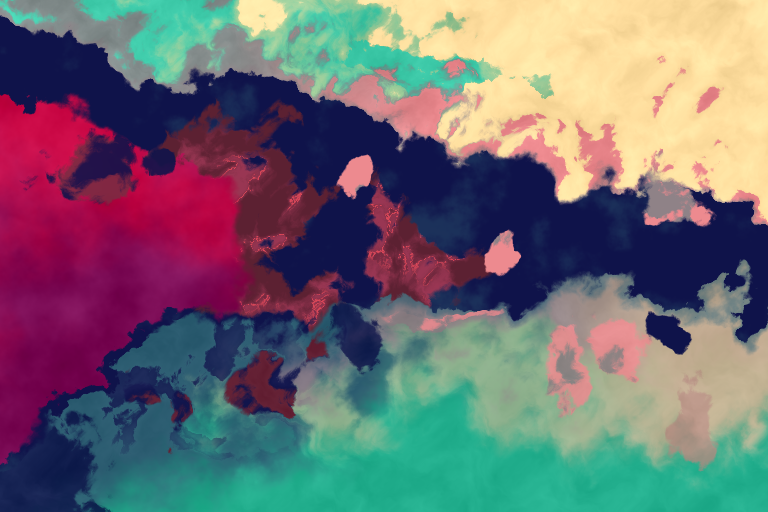
Give the GLSL for this background, as a Shadertoy shader.

```glsl
#define WARP 0.14
#define DETAIL 0.08
#define RAGGED 0.14
#define NAVY vec3(0.06, 0.075, 0.29)
#define TEAL vec3(0.14, 0.69, 0.56)
#define CREAM vec3(1.0, 0.87, 0.62)
#define PINK vec3(0.93, 0.54, 0.56)
#define CRIMSON vec3(0.80, 0.04, 0.28)
#define PLUM vec3(0.48, 0.04, 0.33)
#define BRICK vec3(0.48, 0.17, 0.26)
#define MAUVE vec3(0.56, 0.51, 0.53)
#define SLATE vec3(0.18, 0.37, 0.45)

// Noise fields from broad to fine
float cloud, grain, speck;

float hash(vec2 p) {
    p = fract(p * vec2(0.1031, 0.1173));
    p += dot(p, p.yx + 33.33);
    return fract((p.x + p.y) * p.x * 17.31);
}

float noise(vec2 p) {
    vec2 i = floor(p), f = fract(p);
    f = f * f * (3.0 - 2.0 * f);
    return mix(mix(hash(i), hash(i + vec2(1, 0)), f.x),
               mix(hash(i + vec2(0, 1)), hash(i + vec2(1, 1)), f.x), f.y);
}

float fbm(vec2 p) {
    float sum = 0.0, amp = 0.5;
    for (int i = 0; i < 6; i++) {
        sum += amp * noise(p);
        p = mat2(1.6, 1.2, -1.2, 1.6) * p + 17.7;
        amp *= 0.5;
    }
    return sum;
}

float bump(float x, float center, float width) {
    float d = (x - center) / width;
    return exp(-d * d);
}

// Island with a ragged shore
float blob(vec2 p, float x, float y, float w, float h) {
    float d = length((p - vec2(x, y)) / vec2(w, h)) + 1.6 * (speck - 0.5);
    return 1.0 - smoothstep(0.9, 1.15, d);
}

float above(float d) {
    float soft = mix(0.003, 0.016, smoothstep(0.4, 0.6, cloud));
    return smoothstep(-soft, soft, d);
}

// Outlines of the dark band
float bandTop(float x) {
    return 0.94 - 0.24 * x - 0.06 * bump(x, 0.25, 0.06) - 0.03 * bump(x, 0.68, 0.15)
         - 0.06 * bump(x, 1.07, 0.06) + 0.07 * bump(x, 1.32, 0.11) - 0.04 * bump(x, 1.52, 0.06);
}

float bandBottom(float x) {
    return 0.44 - 0.40 * exp(-4.0 * max(x, 0.0)) - 0.05 * bump(x, 0.62, 0.13)
         - 0.09 * bump(x, 1.0, 0.06) - 0.08 * bump(x, 1.47, 0.03);
}

vec3 skyColor(vec2 p, float height) {
    float light = p.x - 0.62 + 0.9 * (p.y - 0.8) + cloud + 0.6 * grain + 0.8 * speck - 1.2;
    light -= 0.38 * blob(p, 0.93, 0.86, 0.24, 0.025);
    vec3 col = mix(TEAL + 0.1, vec3(0.60, 0.78, 0.58), smoothstep(-0.25, 0.04, light));
    col = mix(col, CREAM, smoothstep(0.03, 0.12, light));
    // Dusky haze and warm rim along the band
    float depth = height + 0.25 * (grain - 0.5) + 0.3 * (speck - 0.5);
    float haze = 1.0 - smoothstep(0.04, 0.10, depth);
    col = mix(col, MAUVE, 0.85 * haze * (1.0 - smoothstep(0.8, 1.1, p.x)));
    float rim = 1.0 - smoothstep(0.035, 0.06, depth);
    col = mix(col, PINK, rim * smoothstep(0.35, 0.85, p.x));
    col = mix(col, MAUVE, 0.7 * (1.0 - smoothstep(0.0, 0.02, height)));
    return col + 0.2 * (speck - 0.5);
}

vec3 groundColor(vec2 p, float depth) {
    float level = p.y + 0.25 * cloud + 0.15 * grain + 0.15 * speck - 0.275;
    vec3 col = mix(TEAL, vec3(0.56, 0.70, 0.56), smoothstep(0.10, 0.25, level));
    col = mix(col, MAUVE, smoothstep(0.25, 0.34, level));
    float sand = smoothstep(1.0, 1.35, p.x) * smoothstep(0.04, 0.2, level);
    col = mix(col, vec3(0.79, 0.69, 0.57), 0.85 * sand);
    float shade = 1.0 - smoothstep(0.3, 0.75, p.x - 0.5 * level + grain + 0.5 * speck - 0.75);
    col = mix(col, SLATE, shade * smoothstep(-0.05, 0.2, level + 0.2 - 0.35 * p.x));
    col = mix(col, SLATE, 0.6 * (1.0 - smoothstep(0.0, 0.04, depth)));
    // Dark drifts towards the left
    float left = 1.0 - smoothstep(0.4, 0.7, p.x);
    float drift = smoothstep(0.53, 0.6, speck) * left * smoothstep(0.04, 0.2, p.y);
    drift = max(drift, max(blob(p, 0.02, 0.04, 0.15, 0.13), blob(p, 0.68, 0.34, 0.05, 0.04)));
    col = mix(col, NAVY, 0.8 * drift);
    // Rosy islands, a streak and wine islands
    float rose = blob(p, 1.09, 0.28, 0.035, 0.06) + blob(p, 1.21, 0.31, 0.06, 0.05);
    rose += blob(p, 0.87, 0.365, 0.09, 0.014);
    col = mix(col, mix(MAUVE, PINK, smoothstep(0.36, 0.5, speck + 0.05)), 0.85 * rose);
    col = mix(col, vec3(0.72, 0.56, 0.52), 0.8 * blob(p, 1.34, 0.17, 0.045, 0.09));
    float wine = blob(p, 0.55, 0.25, 0.07, 0.08) + blob(p, 0.33, 0.17, 0.03, 0.05);
    wine += blob(p, 0.25, 0.23, 0.035, 0.035);
    col = mix(col, mix(BRICK * 0.85, NAVY, smoothstep(0.4, 0.55, speck)), wine);
    return col + 0.12 * (speck - 0.5);
}

void mainImage(out vec4 fragColor, in vec2 fragCoord) {
    vec2 uv = fragCoord / iResolution.y;
    cloud = fbm(uv * 5.0 + 3.1);
    grain = fbm(uv * 12.0 + 5.3);
    speck = fbm(uv * 21.0 + 2.0 * grain);
    vec2 p = uv + WARP * (vec2(fbm(uv * 6.0 + 21.0), fbm(uv * 6.0 + 47.0)) - 0.5);
    p += DETAIL * (vec2(grain, fbm(uv * 17.0 + 61.0)) - 0.5);
    float ragged = RAGGED * (0.4 * grain + 0.6 * speck - 0.5);
    float top = p.y - bandTop(p.x) + ragged, bottom = p.y - bandBottom(p.x) + ragged;

    // Dark band with faint blue clouds
    vec3 band = mix(NAVY, SLATE, 0.4 * smoothstep(0.48, 0.75, grain));

    // Brick clouds around a dark hollow
    float brick = max(blob(p, 0.43, 0.61, 0.12, 0.13), blob(p, 0.57, 0.44, 0.14, 0.065));
    brick = max(brick, max(blob(p, 0.82, 0.48, 0.11, 0.08), blob(p, 0.75, 0.57, 0.045, 0.06)));
    brick *= 1.0 - blob(p, 0.63, 0.52, 0.10, 0.06);
    brick = max(brick, blob(p, 0.58, 0.575, 0.05, 0.03));
    vec3 brickCol = mix(BRICK * 0.75, BRICK * 1.25, smoothstep(0.35, 0.65, speck));
    float vein = bump(speck, 0.53, 0.012) * smoothstep(0.5, 0.6, cloud);
    band = mix(band, brickCol + vec3(0.35, 0.1, 0.07) * vein, brick);

    // Crimson mass fading into plum
    float red = above(0.82 - 0.42 * p.x - p.y + ragged) * above(0.46 - p.x) * above(bottom - 0.025);
    float heat = smoothstep(0.25, 0.75, p.y - 0.4 * p.x + 0.7 * (cloud - 0.5) + 0.05);
    band = mix(band, mix(PLUM, CRIMSON, heat) + 0.2 * (grain - 0.5), red);
    float hole = blob(p, 0.17, 0.64, 0.07, 0.06) + blob(p, 0.31, 0.67, 0.03, 0.03);
    band = mix(band, mix(NAVY, BRICK, smoothstep(0.4, 0.6, speck)), 0.9 * hole);

    // Pale islands in the band
    float pale = blob(p, 1.31, 0.64, 0.06, 0.06) + blob(p, 0.67, 0.62, 0.024, 0.026);
    pale += blob(p, 0.98, 0.52, 0.018, 0.04);
    band = mix(band, mix(PINK, MAUVE, smoothstep(0.45, 0.55, speck)), pale);

    // Join the three zones
    vec3 ground = groundColor(p, -bottom);
    ground = mix(ground, NAVY, blob(p, 1.31, 0.37, 0.05, 0.035));
    vec3 col = mix(ground, band, above(bottom));
    col = mix(col, skyColor(p, top), above(top));
    fragColor = vec4(clamp(col, 0.0, 1.0), 1.0);
}
```
